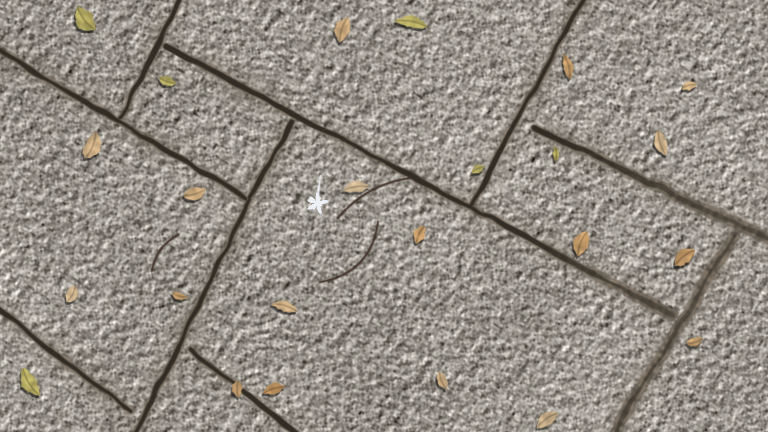
This texture is drawn by a Shadertoy shader. Its source:

```glsl
// Rough granite paving laid askew: large and small slabs with dark, sandy joints,
// dry leaves, thin twigs and a white splash. Joints are distances to segments,
// the stone is embossed value noise, and the leaves are jittered over a grid.

float hash(vec2 p) {
    p = fract(p * vec2(0.1031, 0.1137));
    p += dot(p, p.yx + 33.33);
    return fract((p.x + p.y) * p.x * 7.31);
}

float noise(vec2 p) {
    vec2 i = floor(p), f = fract(p);
    f = f * f * (3.0 - 2.0 * f);
    vec2 e = vec2(1.0, 0.0);
    return mix(mix(hash(i), hash(i + e), f.x),
               mix(hash(i + e.yx), hash(i + e.xx), f.x), f.y);
}

float segment(vec2 p, vec2 a, vec2 b) {
    vec2 ab = b - a;
    return length(p - a - ab * clamp(dot(p - a, ab) / dot(ab, ab), 0.0, 1.0));
}

mat2 rotation(float angle) {
    float c = cos(angle), s = sin(angle);
    return mat2(c, s, -s, c);
}

float stoneHeight(vec2 p) {
    return noise(p * 75.0) + 0.5 * noise(p * 160.0 + 9.0);
}

// Bowed stick from a to b; bend is its sideways bulge
float twig(vec2 p, vec2 a, vec2 b, float bend) {
    vec2 along = normalize(b - a);
    float len = length(b - a);
    vec2 q = vec2(dot(p - a, along), dot(p - a, vec2(-along.y, along.x)));
    float t = clamp(q.x / len, 0.0, 1.0);
    return length(q - vec2(t * len, 4.0 * bend * t * (1.0 - t)));
}

// Pointed, slightly curled leaf lying along x
float leaf(vec2 q, float len, float width) {
    float t = q.x / len;
    float ragged = 0.005 * (noise(q * 140.0 + len * 999.0) - 0.5);
    return abs(q.y + 0.18 * len * t * t) - width * (1.0 - t * t) + ragged;
}

// Joint ends, as start and finish, in units of the canvas height
const vec4 joints[11] = vec4[11](
    vec4(0.435, 1.037, 0.278, 0.727), vec4(0.678, 0.718, 0.580, 0.545),
    vec4(0.580, 0.540, 0.305, -0.02), vec4(1.356, 1.015, 1.090, 0.520),
    vec4(1.700, 0.456, 1.410, -0.02), vec4(-0.02, 0.893, 0.572, 0.542),
    vec4(0.382, 0.893, 1.088, 0.521), vec4(1.088, 0.521, 1.556, 0.271),
    vec4(1.238, 0.704, 1.800, 0.437), vec4(-0.02, 0.297, 0.300, 0.050),
    vec4(0.440, 0.190, 0.706, -0.02));

void mainImage(out vec4 fragColor, in vec2 fragCoord) {
    vec2 p = fragCoord / iResolution.y;
    float soft = 1.2 / iResolution.y;

    // Granite: raised grains lit from the upper left, with pits and broad stains
    vec2 g = rotation(0.6) * p + 3.0;
    float relief = stoneHeight(g) - stoneHeight(g + rotation(0.6) * vec2(-0.004, 0.006));
    float stain = noise(p * 3.5 + 4.0) + 0.5 * noise(p * 9.0);
    float light = 0.60 + 0.36 * relief + 0.28 * (noise(g * 190.0) - 0.5);
    light += 0.07 * (stain - 0.75);
    light -= 0.12 * smoothstep(0.22, 0.05, noise(g * 95.0 + 17.0));
    vec3 color = light + vec3(0.005, -0.015, -0.045);

    // Joints: wandering edges, brown sand around a dark core
    vec2 w = p + 0.007 * (vec2(noise(p * 28.0), noise(p * 28.0 + 50.0)) - 0.5);
    float joint = 1.0;
    for (int i = 0; i < 11; i++)
        joint = min(joint, segment(w, joints[i].xy, joints[i].zw));
    float grit = noise(g * 110.0 + 5.0);
    float sandy = smoothstep(0.9, 1.4, p.x - 0.5 * p.y);
    vec3 sand = vec3(0.42, 0.38, 0.33) * (0.75 + 0.5 * grit);
    color = mix(color, sand, 0.35 * smoothstep(0.05, 0.0, joint) * noise(p * 14.0));
    float sandWidth = mix(0.007, 0.012, sandy) + 0.004 * (grit - 0.5);
    color = mix(color, sand, 0.9 * smoothstep(0.003 + soft, -soft, joint - sandWidth));
    float coreWidth = 0.003 + 0.004 * noise(p * 17.0 + 8.0);
    float core = smoothstep(soft, -soft, joint - coreWidth);
    color = mix(color, vec3(0.18, 0.16, 0.13), core * mix(0.95, 0.5, sandy));

    // Twigs
    float stick = twig(p, vec2(0.782, 0.495), vec2(0.949, 0.588), 0.018);
    stick = min(stick, twig(p, vec2(0.741, 0.347), vec2(0.875, 0.486), -0.035));
    stick = min(stick, twig(p, vec2(0.352, 0.375), vec2(0.412, 0.456), 0.012));
    color = mix(color, vec3(0.25, 0.19, 0.15), 0.9 * smoothstep(soft, -soft, stick - 0.0027));

    // White splash with a thin spike
    vec2 s = p - vec2(0.733, 0.530);
    float a = atan(s.y, s.x);
    float splash = length(s) - 0.017 - 0.007 * sin(5.0 * a + 1.0) - 0.004 * sin(9.0 * a);
    splash = min(splash, segment(s, vec2(0.0), vec2(0.009, 0.064)) - 0.004 + 0.05 * s.y);
    color = mix(color, vec3(0.93, 0.94, 0.96), smoothstep(soft, -soft, splash));

    // Dry leaves, each with its own place, turn, size, colour and shadow
    for (int i = 0; i < 24; i++) {
        vec2 cell = vec2(i % 6, i / 6);
        vec2 seed = cell * 7.3 + 11.7;
        vec2 jitter = vec2(hash(seed), hash(seed + 31.4));
        vec2 center = (cell + 0.12 + 0.76 * jitter) * vec2(0.296, 0.25);
        mat2 turn = rotation(6.283 * hash(seed + 57.1));
        float len = mix(0.018, 0.039, hash(seed + 71.9));
        float width = len * mix(0.35, 0.62, hash(seed + 93.2));
        vec2 q = turn * (p - center);
        float shadow = leaf(turn * (p - center + vec2(0.003, 0.006)), len, width);
        color *= 1.0 - 0.55 * smoothstep(0.003, -0.003, shadow);
        vec3 tint = mix(vec3(0.82, 0.73, 0.59), vec3(0.74, 0.57, 0.37), hash(seed + 15.8));
        tint = mix(tint, vec3(0.70, 0.66, 0.38), step(0.82, hash(seed + 41.6)));
        tint *= 0.86 + 0.28 * noise(q * 90.0 + seed);
        float vein = abs(q.y + 0.18 * q.x * q.x / len);
        tint *= 1.0 - 0.2 * smoothstep(0.0015 + soft, 0.0, vein);
        color = mix(color, tint, smoothstep(soft, -soft, leaf(q, len, width)));
    }

    fragColor = vec4(clamp(color, 0.0, 1.0), 1.0);
}
```
